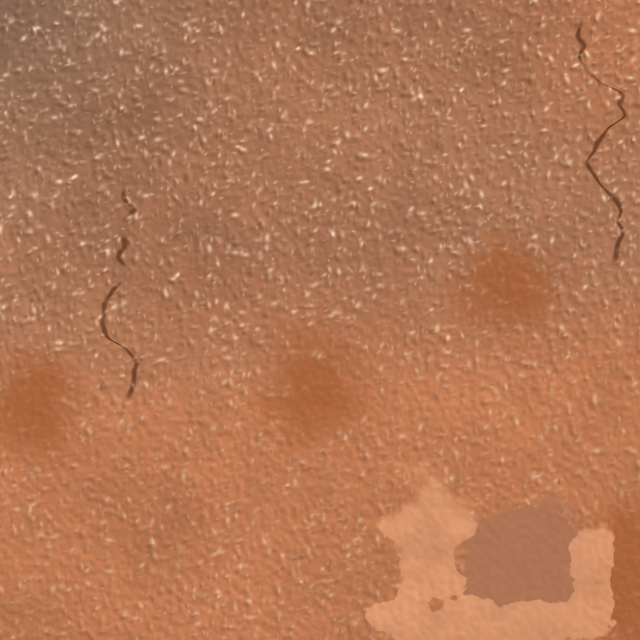
Write a WebGL 1 fragment shader that draws this texture.

```glsl
precision highp float;
// Weathered terracotta plaster: a grey-brown upper coat over a warm orange one,
// covered in glinting grit with small shadows, worn stains, two thin cracks
// and pale flakes. Built from value noise, jittered cells and soft ellipses.
uniform vec2 u_resolution;

const vec3 UPPER_CLAY = vec3(0.655, 0.445, 0.325);
const vec3 LOWER_CLAY = vec3(0.735, 0.465, 0.315);
const vec3 GREY_CLAY = vec3(0.52, 0.41, 0.34);
const vec3 RUST = vec3(0.64, 0.36, 0.20);
const vec3 PALE_FLAKE = vec3(0.85, 0.59, 0.43);
const vec3 BARE_PATCH = vec3(0.67, 0.45, 0.34);
const vec3 CRACK_BROWN = vec3(0.36, 0.20, 0.12);
const vec3 GLINT = vec3(0.97, 0.82, 0.70);
const vec3 SHADOW = vec3(0.42, 0.24, 0.14);

float hash(vec2 p) {
  vec3 q = fract(vec3(p.xyx) * 0.1031);
  q += dot(q, q.yzx + 33.33);
  return fract((q.x + q.y) * q.z);
}

float noise(vec2 p) {
  vec2 i = floor(p), f = fract(p);
  f = f * f * (3.0 - 2.0 * f);
  float low = mix(hash(i), hash(i + vec2(1.0, 0.0)), f.x);
  float high = mix(hash(i + vec2(0.0, 1.0)), hash(i + 1.0), f.x);
  return mix(low, high, f.y);
}

float fbm(vec2 p) {
  float sum = 0.0, weight = 0.5;
  for (int i = 0; i < 4; i++) {
    sum += weight * noise(p);
    p = mat2(0.8, 0.6, -0.6, 0.8) * p * 2.03 + 17.0;
    weight *= 0.5;
  }
  return sum / 0.9375;
}

// 1 at the centre of an ellipse, 0 on its rim, negative outside
float ellipse(vec2 p, vec2 centre, vec2 radius) {
  return 1.0 - length((p - centre) / radius);
}

// Soft worn stain with a ragged outline
float stain(vec2 p, vec2 centre, vec2 radius, float rough) {
  return smoothstep(-0.25, 0.65, ellipse(p, centre, radius) + rough);
}

// Scattered grit: x = glint strength, y = shadow strength
vec2 grit(vec2 p, float cells, float density, float seed) {
  vec2 g = p * cells, home = floor(g), sum = vec2(0.0);
  for (int y = -1; y <= 1; y++) {
    for (int x = -1; x <= 1; x++) {
      vec2 id = home + vec2(float(x), float(y)), key = id + seed;
      vec2 d = g - id - vec2(hash(key + 3.1), hash(key + 57.7));
      float angle = 1.0 + 2.4 * (hash(key + 91.3) - 0.5);
      vec2 along = vec2(cos(angle), sin(angle));
      vec2 size = vec2(0.38, 0.22) * mix(0.75, 1.25, hash(key + 23.9));
      vec2 side = vec2(-along.y, along.x);
      vec2 lit = vec2(dot(d, along), dot(d, side)) / size;
      vec2 off = d + vec2(0.30, 0.40);
      vec2 dark = vec2(dot(off, along), dot(off, side)) / (size * 1.15);
      float present = step(hash(key + 71.2), density);
      float power = hash(key + 43.6);
      sum.x += present * (0.14 + 0.72 * power * power * power) * exp(-dot(lit, lit));
      sum.y += present * (0.12 + 0.40 * hash(key + 11.8)) * exp(-dot(dark, dark));
    }
  }
  return min(sum, vec2(1.0));
}

// Wandering, broken vertical crack between two heights
float crack(vec2 p, float x, float bottom, float top, float seed) {
  float bend = 0.075 * (noise(vec2(p.y * 12.0, seed)) - 0.5);
  float jag = 0.016 * (noise(vec2(p.y * 55.0, seed + 9.0)) - 0.5);
  float width = 0.002 + 0.004 * noise(vec2(p.y * 45.0, seed + 5.0));
  float line = 1.0 - smoothstep(width * 0.3, width * 1.5, abs(p.x - x - bend - jag));
  float span = smoothstep(bottom, bottom + 0.02, p.y) * (1.0 - smoothstep(top - 0.03, top, p.y));
  return line * span * smoothstep(0.15, 0.55, noise(vec2(p.y * 28.0, seed + 2.0)));
}

void main() {
  vec2 p = gl_FragCoord.xy / u_resolution;
  float broad = fbm(p * 5.0) - 0.5;
  float rough = fbm(p * 22.0 + 40.0) - 0.5;

  // Clay coats, grey corner and uneven tone
  float upper = smoothstep(-0.10, 0.13, p.y - 0.43 - 0.10 * p.x + 0.20 * broad);
  vec3 color = mix(LOWER_CLAY, UPPER_CLAY, upper);
  color = mix(color, GREY_CLAY, 0.8 * smoothstep(0.45, 0.0, length(p - vec2(0.0, 1.0))));
  color = mix(color, LOWER_CLAY, 0.7 * smoothstep(0.28, 0.0, length(p - vec2(0.98, 0.95))));
  color *= 1.0 + 0.16 * broad + 0.10 * rough;

  // Rusty worn stains
  float worn = stain(p, vec2(0.49, 0.39), vec2(0.09, 0.10), rough);
  worn = max(worn, stain(p, vec2(0.80, 0.545), vec2(0.09, 0.08), rough));
  worn = max(worn, stain(p, vec2(0.05, 0.36), vec2(0.08, 0.09), rough));
  worn = max(worn, stain(p, vec2(0.99, 0.09), vec2(0.08, 0.13), rough));
  color = mix(color, RUST, 0.72 * worn);

  // Bare rounded patch and the pale flakes around it
  float bare = smoothstep(-0.05, 0.15, ellipse(p, vec2(0.82, 0.12), vec2(0.11, 0.10)) + 0.5 * rough);
  float flake = ellipse(p, vec2(0.67, 0.17), vec2(0.07, 0.11));
  flake = max(flake, ellipse(p, vec2(0.76, 0.015), vec2(0.18, 0.05)));
  flake = max(flake, ellipse(p, vec2(0.92, 0.09), vec2(0.035, 0.09)));
  float softness = mix(0.10, 0.6, smoothstep(0.12, 0.26, p.y));
  flake = smoothstep(0.0, softness, flake + 1.5 * rough);
  color = mix(color, BARE_PATCH, 0.8 * bare);
  color = mix(color, PALE_FLAKE * (1.0 + 0.2 * rough), 0.85 * flake);

  // Cracks, fine relief and two sizes of grit
  float split = max(crack(p, 0.185, 0.37, 0.74, 4.0), crack(p, 0.945, 0.55, 0.98, 21.0));
  color = mix(color, CRACK_BROWN, 0.75 * split);
  float smoothArea = max(max(0.75 * worn, bare), 0.85 * flake);
  float cover = (1.0 - smoothArea) * mix(0.62, 1.0, upper);
  float relief = noise(p * 125.0) - noise(p * 125.0 + vec2(0.4, 0.5));
  color *= 1.0 + 0.14 * relief * (1.0 - 0.6 * smoothArea);
  vec2 grains = grit(p, 72.0, 0.55, 5.0) + 0.6 * grit(p, 105.0, 0.5, 140.0);
  grains = min(grains * cover, vec2(1.0));
  color = mix(color, SHADOW, 0.75 * grains.y);
  color = mix(color, GLINT, grains.x);
  gl_FragColor = vec4(color, 1.0);
}
```
